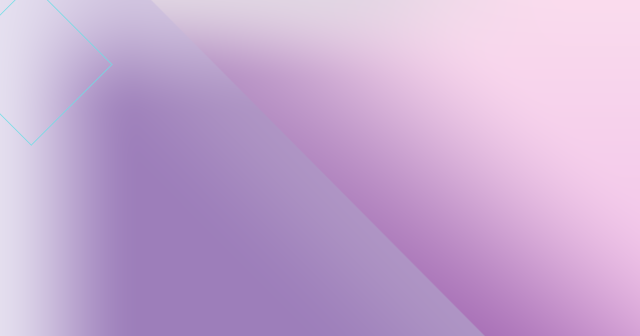
Give the GLSL for this background, as a WebGL 2 fragment shader.

```glsl
#version 300 es
precision highp float;
// Soft violet and pink panels split by a diagonal, with a thin tilted square outline.

uniform vec2 u_resolution;
out vec4 outColor;

// Left panel colours
const vec3 MIST = vec3(0.90, 0.88, 0.94);
const vec3 VIOLET = vec3(0.615, 0.495, 0.73);
const vec3 SHEEN = vec3(0.685, 0.585, 0.77);

// Right panel colours
const vec3 ORCHID_LOW = vec3(0.65, 0.43, 0.71);
const vec3 ORCHID_HIGH = vec3(0.72, 0.60, 0.78);
const vec3 PINK_LOW = vec3(0.94, 0.75, 0.91);
const vec3 PINK_HIGH = vec3(0.98, 0.86, 0.93);
const vec3 PEARL = vec3(0.88, 0.84, 0.89);

// Layout, in units of the canvas height
const float EDGE_FOOT = 1.443;
const float EDGE_SLOPE = 0.993;
const vec2 SQUARE_CENTER = vec2(0.093, 0.808);
const float SQUARE_RADIUS = 0.240;

// Outline
const vec3 CYAN = vec3(0.43, 0.87, 0.90);
const float LINE_WIDTH = 0.0026;
const float LINE_OPACITY = 0.85;

// Horizontal offset from the diagonal, positive on its right.
float diagonalOffset(vec2 p) {
    return p.x + EDGE_SLOPE * p.y - EDGE_FOOT;
}

vec3 leftPanel(vec2 p, float offset) {
    vec3 color = mix(VIOLET, SHEEN, smoothstep(-0.55, 0.05, offset));
    float topFade = 0.65 * smoothstep(0.65, 1.05, p.y);
    color = mix(color, MIST, topFade);
    return mix(MIST, color, smoothstep(-0.04, 0.42, p.x));
}

vec3 rightPanel(vec2 p, float offset) {
    vec3 shade = mix(ORCHID_LOW, ORCHID_HIGH, p.y);
    vec3 light = mix(PINK_LOW, PINK_HIGH, p.y);
    vec3 color = mix(shade, light, smoothstep(-0.15, 0.89, offset));
    float pearl = smoothstep(0.75, 1.05, p.y) * (1.0 - smoothstep(0.9, 1.7, p.x));
    return mix(color, PEARL, pearl);
}

// Signed distance to the sides of a square turned by 45 degrees.
float tiltedSquare(vec2 p, float radius) {
    return (abs(p.x) + abs(p.y) - radius) * inversesqrt(2.0);
}

void main() {
    vec2 p = gl_FragCoord.xy / u_resolution.y;
    float pixel = 1.0 / u_resolution.y;

    // Two panels joined at the diagonal
    float offset = diagonalOffset(p);
    float side = offset / length(vec2(1.0, EDGE_SLOPE));
    float split = smoothstep(-pixel, pixel, side);
    vec3 color = mix(leftPanel(p, offset), rightPanel(p, offset), split);

    // Thin outline, thinned in opacity when narrower than a pixel
    float lineDistance = abs(tiltedSquare(p - SQUARE_CENTER, SQUARE_RADIUS));
    float halfWidth = 0.5 * max(LINE_WIDTH, pixel);
    float line = 1.0 - smoothstep(halfWidth - 0.5 * pixel, halfWidth + 0.5 * pixel, lineDistance);
    line *= LINE_OPACITY * min(1.0, LINE_WIDTH / pixel);
    color = mix(color, CYAN, line);

    outColor = vec4(color, 1.0);
}
```
